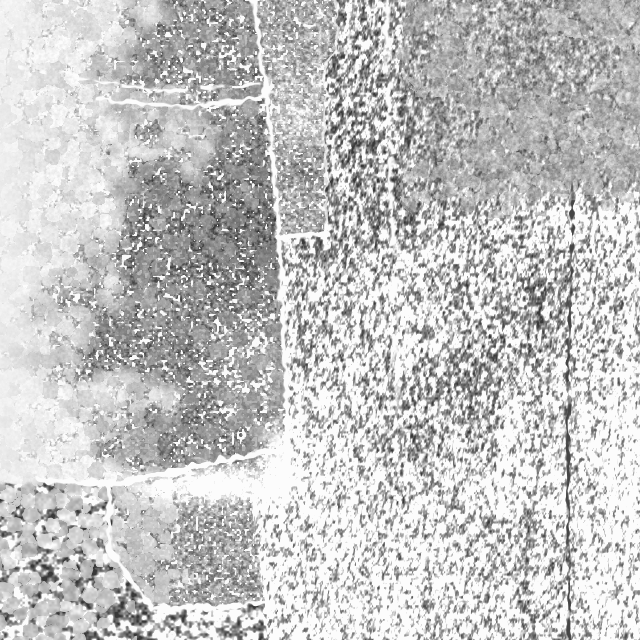
Reproduce this texture procedurally as a Shadertoy shader.

```glsl
// Weathered grey plaster: pale flakes on the left, a smooth strip at the top,
// and coarse rubbed grain on the right. Tone fields bias clipped noise;
// scattered discs make flakes and bent paths make cracks.

float hash(vec2 p) {
  vec3 q = fract(vec3(p.xyx) * 0.1031);
  q += dot(q, q.yzx + 33.33);
  return fract((q.x + q.y) * q.z);
}

float noise(vec2 p) {
  vec2 i = floor(p), f = fract(p);
  f = f * f * (3.0 - 2.0 * f);
  return mix(mix(hash(i), hash(i + vec2(1, 0)), f.x),
             mix(hash(i + vec2(0, 1)), hash(i + 1.0), f.x), f.y);
}

// Two octaves, centred on zero
float grain(vec2 p) {
  return (noise(p) + 0.6 * noise(p * 2.1 + 17.0)) / 1.6 - 0.5;
}

float below(float edge, float soft, float x) {
  return 1.0 - smoothstep(edge - soft, edge + soft, x);
}

float glow(vec2 p, vec2 centre, vec2 size) {
  vec2 d = (p - centre) / size;
  return exp(-dot(d, d));
}

float segment(vec2 p, vec2 a, vec2 b) {
  vec2 d = b - a;
  return length(p - a - d * clamp(dot(p - a, d) / dot(d, d), 0.0, 1.0));
}

// Path through three points with an uneven width
float crack(vec2 p, vec2 a, vec2 b, vec2 c, float width) {
  float d = min(segment(p, a, b), segment(p, b, c));
  return below(width * (0.3 + 1.2 * noise(p * 110.0)), 0.0016, d);
}

// Lifts deep shadows
float soften(float s) {
  return s < 0.55 ? 0.22 + 0.6 * s : s;
}

// Overlapping flakes: x = random shade, y = opacity
vec2 flakes(vec2 p, float cover) {
  p += 0.3 * vec2(noise(p * 3.5), noise(p * 3.5 + 60.0));
  float best = 0.0;
  vec2 result = vec2(0);
  for (int j = -1; j <= 1; j++)
  for (int i = -1; i <= 1; i++) {
    vec2 id = floor(p) + vec2(i, j);
    vec2 d = abs(p - id - vec2(hash(id), hash(id + 31.7)));
    float radius = 0.4 + 0.4 * hash(id + 57.3), rank = 0.1 + hash(id + 83.1);
    float a = below(radius, 0.06, mix(length(d), max(d.x, d.y), 0.35));
    a *= step(hash(id + 11.9), cover);
    if (rank * a > best) {
      best = rank * a;
      result = vec2(fract(rank * 7.3), a);
    }
  }
  return result;
}

float speckle(vec2 p, float tone, float dots) {
  float s = tone + 0.65 * grain(p * 230.0);
  return mix(s, 0.98, smoothstep(0.66, 0.8, noise(p * 250.0 + 9.0) + dots));
}

// Flaking plaster left of the seam
float plaster(vec2 p) {
  float edge = 0.215 + 0.06 * sin(10.5 * (p.y - 0.6)) + 0.07 * smoothstep(0.85, 1.0, p.y);
  float ragged = 0.22 * (noise(p * 13.0) - 0.5) + 0.14 * (noise(p * 34.0) - 0.5);
  float pale = below(edge, 0.11, p.x + ragged);
  float light = 0.16 * glow(p, vec2(0.39, 0.42), vec2(0.06, 0.08))
              + 0.07 * glow(p, vec2(0.32, 0.9), vec2(0.08, 0.1))
              - 0.08 * glow(p, vec2(0.37, 0.66), vec2(0.12, 0.09));
  float s = speckle(p, mix(0.52, 0.86, pale * pale) + light, light);
  vec2 f = flakes(p * 56.0, mix(0.3, 1.0, pale));
  float shade = mix(0.56, 0.88, pale) + 0.16 * (f.x - 0.4) + 0.14 * grain(p * 240.0);
  s = mix(s, shade, f.y * mix(0.7, 0.92, pale));
  return mix(s, 0.95, 0.75 * below(0.05, 0.07, p.x));
}

// Coarse, vertically rubbed grain right of the seam
float rubbed(vec2 p) {
  float low = below(0.58 + 0.1 * p.x, 0.07, p.y);
  float tone = mix(0.68, 0.87, low) + 0.14 * below(0.36, 0.14, p.y);
  float cloud = segment(p, vec2(0.85, 0.54), vec2(0.64, 0.28)) / 0.07;
  tone -= 0.2 * exp(-cloud * cloud);
  tone -= 0.2 * glow(p, vec2(0.82, 0.13), vec2(0.08, 0.1));
  tone -= 0.12 * glow(p, vec2(0.5, 0.66), vec2(0.12, 0.1));
  tone += 0.22 * glow(p, vec2(0.93, 0.66), vec2(0.13, 0.03));
  tone += 0.16 * glow(p, vec2(0.97, 0.35), vec2(0.06, 0.2));
  tone += 0.24 * (noise(p * vec2(70, 6)) - 0.5);
  float s = soften(tone + 1.9 * grain(vec2(p.x - 0.12 * p.y, p.y) * vec2(220, 135)));
  float patchy = smoothstep(0.6, 0.7, p.x) * smoothstep(0.65, 0.74, p.y);
  s = mix(s, 0.63 + 0.9 * grain(p * 200.0), 0.6 * patchy);
  vec2 f = flakes(p * 54.0, patchy * smoothstep(0.25, 0.7, noise(p * 10.0)));
  return mix(s, 0.6 + 0.2 * f.x + 0.4 * grain(p * 230.0), f.y * 0.75);
}

// Broken lower-left corner
float rubble(vec2 p) {
  float s = soften(0.64 + 0.25 * smoothstep(0.18, 0.3, p.x) + 2.4 * grain(p * 115.0));
  vec2 f = flakes(p * 54.0, 0.6 * below(0.2, 0.05, p.x));
  return mix(s, 0.7 + 0.22 * f.x, f.y * 0.85);
}

void mainImage(out vec4 fragColor, in vec2 fragCoord) {
  vec2 uv = fragCoord / iResolution.xy;
  vec2 p = uv + 0.007 * vec2(noise(uv * 90.0) - 0.5, noise(uv * 90.0 + 40.0) - 0.5);
  float down = 1.0 - uv.y, seam = 0.397 + 0.14 * down - 0.095 * down * down;
  float joint = mix(seam, 0.308 + 0.11 * down, below(0.235, 0.005, p.y));

  // Main regions, then the broken corner and its smooth panel
  float s = mix(rubbed(uv), plaster(uv), below(joint, 0.002, p.x));
  float ledge = 0.245 + 0.04 * smoothstep(0.22, 0.43, p.x);
  float corner = below(ledge, 0.004, p.y) * below(joint, 0.003, p.x);
  s = mix(s, rubble(uv), corner);
  float left = max(0.175, 0.276 - 0.75 * p.y);
  float panel = corner * smoothstep(left, left + 0.005, p.x) * smoothstep(0.052, 0.058, p.y);
  vec2 f = flakes(uv * 50.0, 0.9 * below(0.27, 0.05, uv.x));
  s = mix(s, mix(speckle(uv, 0.63, -0.02), 0.76 + 0.14 * f.x, f.y * 0.8), panel);

  // Smooth upright strip
  float right = 0.508 + 0.018 * smoothstep(0.9, 0.925, uv.y);
  float strip = smoothstep(seam, seam + 0.003, p.x) * below(right, 0.002, p.x) * step(0.63, p.y);
  float tone = 0.66 + 0.12 * glow(uv, vec2(0.47, 0.82), vec2(0.08, 0.06))
             - 0.1 * glow(uv, vec2(0.46, 0.74), vec2(0.08, 0.03));
  s = mix(s, speckle(uv, tone, -0.03), strip);

  // Pale edges and worn lines
  float worn = smoothstep(0.25, 0.55, noise(uv * 75.0)), rough = 0.3 + 1.2 * noise(uv * 120.0);
  float line = below(0.004 * rough, 0.002, abs(p.x - seam)) * smoothstep(0.2, 0.23, uv.y);
  line += below(0.002 * rough, 0.001, abs(p.x - right)) * step(0.63, uv.y) * 0.7;
  line += below(0.005 * rough, 0.003, abs(p.x - 0.603 - 0.028 * down)) * smoothstep(0.25, 0.5, uv.y) * worn;
  line += crack(p, vec2(0.03, 0.895), vec2(0.25, 0.858), vec2(0.41, 0.87), 0.003) * worn;
  line += crack(p, vec2(0.15, 0.845), vec2(0.29, 0.833), vec2(0.41, 0.847), 0.003);
  line += crack(p, vec2(0.06, 0.25), vec2(0.19, 0.245), vec2(0.44, 0.3), 0.0045);
  line += crack(p, vec2(0.17, 0.24), vec2(0.17, 0.14), vec2(0.235, 0.05), 0.004);
  line += crack(p, vec2(0.235, 0.05), vec2(0.32, 0.05), vec2(0.415, 0.058), 0.004);
  line += crack(p, vec2(0.435, 0.63), vec2(0.46, 0.63), vec2(0.51, 0.634), 0.004);
  s = mix(s, 1.0, min(line, 1.0));
  s += 0.6 * glow(uv, vec2(0.34, 0.242), vec2(0.09, 0.025));
  s += 0.5 * glow(uv, vec2(0.435, 0.28), vec2(0.025, 0.06));

  // Dark upright crack
  float split = below(0.0028 * rough, 0.0015, abs(p.x - 0.888 - 0.006 * smoothstep(0.5, 0.65, uv.y)));
  s = mix(s, 0.27, split * below(0.72, 0.03, uv.y) * (0.5 + 0.5 * worn));
  fragColor = vec4(vec3(clamp(s, 0.22, 0.99)), 1.0);
}
```
